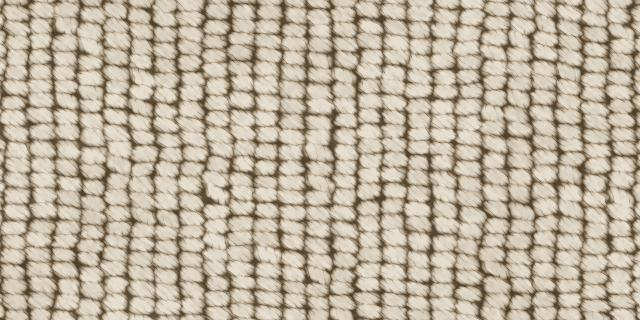
A WebGL 2 fragment shader for this texture:

```glsl
#version 300 es
precision highp float;

uniform vec2 u_resolution;
out vec4 fragColor;

float hash(vec2 p) {
  vec3 q = fract(vec3(p.xyx) * 0.1031);
  q += dot(q, q.yzx + 33.33);
  return fract((q.x + q.y) * q.z);
}

float noise(vec2 p) {
  vec2 i = floor(p), f = fract(p);
  f = f * f * (3.0 - 2.0 * f);
  return mix(mix(hash(i), hash(i + vec2(1, 0)), f.x),
             mix(hash(i + vec2(0, 1)), hash(i + 1.0), f.x), f.y);
}

// Height of one yarn loop; v spans -0.5 to 0.5 across its cell
float loopHeight(vec2 v, vec2 id) {
  float odd = step(0.94, hash(id + 71.0));
  vec2 jitter = vec2(hash(id + 13.0), hash(id + 29.0)) - 0.5;
  v += jitter * vec2(0.10, 0.18);
  v.y += v.x * (0.14 + 0.35 * (hash(id + 43.0) - 0.5) + 0.4 * odd);
  vec2 size = vec2(0.485, 0.54) + 0.07 * (vec2(hash(id + 5.0), hash(id + 8.0)) - 0.5);
  vec2 e = abs(v) / size;
  float body = 1.0 - pow(e.x, 3.0) - pow(e.y, 2.6);

  // Twisted plies falling to the right
  float twist = 2.9 * v.x + (2.2 - 1.6 * odd) * v.y + 0.7 * hash(id + 57.0);
  twist += 0.25 * (noise(v * 4.0 + id * 7.0) - 0.5);
  float groove = pow(abs(2.0 * fract(twist) - 1.0), 4.0);
  return body - 0.42 * groove + 0.18 * v.y;
}

vec3 woolColor(float t) {
  vec3 shadow = vec3(0.31, 0.25, 0.165);
  vec3 middle = vec3(0.64, 0.57, 0.47);
  vec3 light = vec3(0.90, 0.87, 0.81);
  return t < 0.5 ? mix(shadow, middle, t * 2.0) : mix(middle, light, t * 2.0 - 1.0);
}

void main() {
  vec2 uv = gl_FragCoord.xy / u_resolution;
  vec2 q = gl_FragCoord.xy / u_resolution.y;

  // Uneven grid of vertical cords
  vec2 p = uv * vec2(25.4, 21.0) + vec2(-0.15, 0.0);
  p += vec2(0.28, 0.5) * (vec2(noise(p * 0.45), noise(p * 0.3 + 40.0)) - 0.5);
  p += 0.12 * (vec2(noise(p * 3.0), noise(p * 3.0 + 90.0)) - 0.5);

  // Highest of the neighbouring loops
  float height = -2.0;
  vec2 top = vec2(0);
  for (int i = -1; i <= 1; i++) {
    float column = floor(p.x) + float(i);
    float y = p.y + 0.7 * hash(vec2(column + 3.0, 17.0));
    for (int j = -1; j <= 1; j++) {
      vec2 id = vec2(column, floor(y) + float(j));
      float h = loopHeight(vec2(p.x, y) - id - 0.5, id + 20.0);
      if (h > height) {
        height = h;
        top = id + 20.0;
      }
    }
  }

  // Fine fibres along the plies, with stray fuzz
  vec2 along = mat2(0.77, 0.64, -0.64, 0.77) * q;
  float fibre = noise(vec2(along.x * 35.0, along.y * 110.0) + 50.0) - 0.5;
  float fuzz = noise(q * 95.0) - 0.5;

  float tone = smoothstep(-0.62, 0.78, height + 0.22 * fibre + 0.2 * fuzz);
  tone = 0.03 + 0.91 * tone + 0.10 * fibre + 0.07 * fuzz;
  tone += 0.06 * (hash(top + 81.0) - 0.5) + 0.08 * (noise(q * 3.0) - 0.5);
  fragColor = vec4(woolColor(clamp(tone, 0.0, 1.0)), 1.0);
}
```
